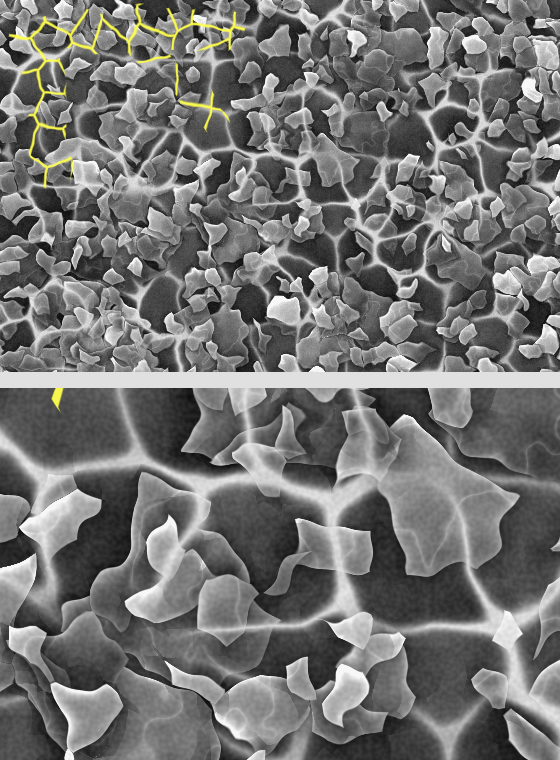
Top, the full canvas; bottom, a detail of the centre.
Write a WebGL 1 fragment shader that draws this texture.

```glsl
precision highp float;
// Electron micrograph of a torn porous foam, with part of its strut network traced in yellow.
uniform vec2 u_resolution;

const float PORE_SCALE = 8.5;      // pores per canvas height
const float FLAKE_SCALE = 7.0;     // flakes per canvas height, coarsest layer
const float FLAKE_STEP = 4.0;      // added scale per finer layer
const float FLAKE_COVER = 0.38;    // share of cells holding a flake, coarsest layer
const float COVER_STEP = 0.06;     // loss of cover per finer layer
const float RIM_WIDTH = 0.0055;
const float STRUT_WIDTH = 0.0045;
const float SHADOW_WIDTH = 0.014;
const float JITTER = 0.9;
const float ROUNDING = 15.0;       // lower values thicken the strut junctions
const float GRAIN = 0.07;
const float TRACE_SCALE = 11.0;
const float TRACE_WIDTH = 0.0034;
const vec3 TRACE_COLOR = vec3(1.0, 1.0, 0.30);
const vec2 LIGHT_DIR = vec2(-0.5, 0.866);

struct Cell { float edge; float web; float id; float other; vec2 toCentre; };

vec2 hash2(vec2 p) {
  vec3 q = fract(p.xyx * vec3(0.1031, 0.1030, 0.0973));
  q += dot(q, q.yzx + 33.33);
  return fract((q.xx + q.yz) * q.zy);
}

float corner(vec2 cell, vec2 offset) {
  float angle = 6.2832 * hash2(cell).x;
  return dot(vec2(cos(angle), sin(angle)), offset);
}

// Gradient noise, roughly -0.7 to 0.7
float noise(vec2 p) {
  vec2 i = floor(p), f = fract(p);
  vec2 u = f * f * f * (f * (f * 6.0 - 15.0) + 10.0);
  vec2 e = vec2(0.0, 1.0);
  return mix(mix(corner(i, f), corner(i + e.yx, f - e.yx), u.x),
             mix(corner(i + e.xy, f - e.xy), corner(i + e.yy, f - e.yy), u.x), u.y);
}

vec2 warp(vec2 p, float freq) {
  return vec2(noise(p * freq + 3.7), noise(p * freq + 41.3));
}

vec2 seed(vec2 cell) {
  return cell + 0.5 + JITTER * (hash2(cell + 19.0) - 0.5);
}

// Voronoi cell: sharp and rounded border distance, own and neighbour identity
Cell voronoi(vec2 p) {
  vec2 home = floor(p), nearest = vec2(0.0);
  float best = 9.0;
  for (int j = -1; j <= 1; j++) for (int i = -1; i <= 1; i++) {
    vec2 c = floor(p) + vec2(float(i), float(j));
    vec2 r = seed(c) - p;
    if (dot(r, r) < best) { best = dot(r, r); nearest = r; home = c; }
  }
  Cell cell = Cell(9.0, 0.0, hash2(home + 7.0).x, 0.0, nearest);
  float sum = 0.0;
  for (int j = -2; j <= 2; j++) for (int i = -2; i <= 2; i++) {
    if (i == 0 && j == 0) continue;
    vec2 c = home + vec2(float(i), float(j));
    vec2 r = seed(c) - p;
    float d = dot(0.5 * (r + nearest), normalize(r - nearest));
    sum += exp(-ROUNDING * d);
    if (d < cell.edge) { cell.edge = d; cell.other = hash2(c + 7.0).x; }
  }
  cell.web = max(0.0, -log(sum) / ROUNDING);
  return cell;
}

float segment(vec2 p, vec2 a, vec2 b) {
  vec2 ab = b - a;
  return length(p - a - ab * clamp(dot(p - a, ab) / dot(ab, ab), 0.0, 1.0));
}

float spot(vec2 p, vec2 centre, float radius) {
  vec2 d = (p - centre) / radius;
  return exp(-dot(d, d));
}

void main() {
  vec2 p = gl_FragCoord.xy / u_resolution.y;
  float aa = 1.0 / u_resolution.y;
  vec2 coarse = warp(p, 9.0), fine = warp(p, 34.0);
  float pit = noise(p * 2.6 + 8.0) + 0.9 * spot(p, vec2(1.05, 0.56), 0.3)
            - 0.8 * spot(p, vec2(1.12, 0.92), 0.2);

  // Deep pores and the struts between them
  Cell pore = voronoi((p + 0.035 * coarse + 0.006 * fine) * PORE_SCALE);
  float strut = exp(-pow(pore.web / PORE_SCALE / STRUT_WIDTH, 1.4));
  float tone = 0.17 + 0.15 * pore.id - 0.10 * dot(pore.toCentre, LIGHT_DIR);
  tone += 0.06 * noise(p * 16.0) + 0.12 * exp(-pore.web * 9.0);
  tone = mix(tone, 0.76, 0.8 * strut);

  // Torn flakes, coarse to fine, each with a bright rim and a cast shadow
  for (int k = 0; k < 4; k++) {
    float layer = float(k);
    float scale = FLAKE_SCALE + FLAKE_STEP * layer;
    float cover = FLAKE_COVER - COVER_STEP * layer;
    float turn = 0.5 + 1.3 * layer;
    mat2 spin = mat2(cos(turn), sin(turn), -sin(turn), cos(turn));
    vec2 q = spin * (p + 0.03 * coarse.yx + 0.012 * fine) * vec2(1.0, 1.3);
    Cell flake = voronoi(q * scale + 31.0 * layer);
    float erode = max(0.0, 0.004 + 0.012 * pit + 0.016 * noise(p * 22.0 + 13.0 * layer));
    float d = -1.0;
    if (flake.id < cover) d = flake.edge / scale - erode;
    else if (flake.other < cover) d = -flake.edge / scale - erode;

    vec2 inward = flake.toCentre * spin;
    float shade = mix(0.29, 0.56, fract(flake.id * 37.0)) + 0.025 * layer;
    shade += 0.22 * step(flake.id, 0.025) - 0.06 * pit;
    shade -= 0.20 * dot(inward, LIGHT_DIR);
    shade += 0.09 * noise(p * 30.0 + 5.0 * layer);
    shade += 0.16 * exp(-30.0 * abs(noise(p * 11.0 + 0.4 * fine + 9.0 * layer)));
    float facing = 0.7 - 0.3 * dot(normalize(inward + 0.001), LIGHT_DIR);
    float glow = clamp(0.62 + 0.7 * noise(p * 13.0 + 17.0 * layer), 0.1, 0.95);
    shade += 0.72 * glow * facing * exp(-max(d, 0.0) / RIM_WIDTH);

    tone *= 1.0 - 0.42 * exp(min(d, 0.0) / SHADOW_WIDTH);
    tone = mix(tone, shade, smoothstep(-aa, aa, d));
  }

  // Struts that rise above the flakes
  float raised = smoothstep(-0.05, 0.25, noise(p * 4.5 + 27.0) + 0.25 * pit);
  tone = mix(tone, 0.90, 0.85 * strut * raised);
  tone += GRAIN * noise(p * 230.0) + 0.04 * noise(p * 90.0);
  vec3 color = vec3(clamp(tone, 0.06, 0.97));

  // Yellow trace along a branching part of the network
  Cell trace = voronoi((p + 0.012 * coarse + 0.005 * fine) * TRACE_SCALE + 5.0);
  float band = segment(p, vec2(0.09, 0.91), vec2(0.60, 0.93));
  band = min(band, segment(p, vec2(0.10, 0.90), vec2(0.14, 0.54)));
  band = min(band, segment(p, vec2(0.39, 0.87), vec2(0.58, 0.68)) + 0.015);
  band += 0.03 * noise(p * 12.0 + 60.0);
  float line = trace.edge / TRACE_SCALE - TRACE_WIDTH;
  float traced = 1.0 - smoothstep(-aa, aa, max(line, band - 0.056));
  color = mix(color, TRACE_COLOR, 0.95 * traced);

  gl_FragColor = vec4(color, 1.0);
}
```
